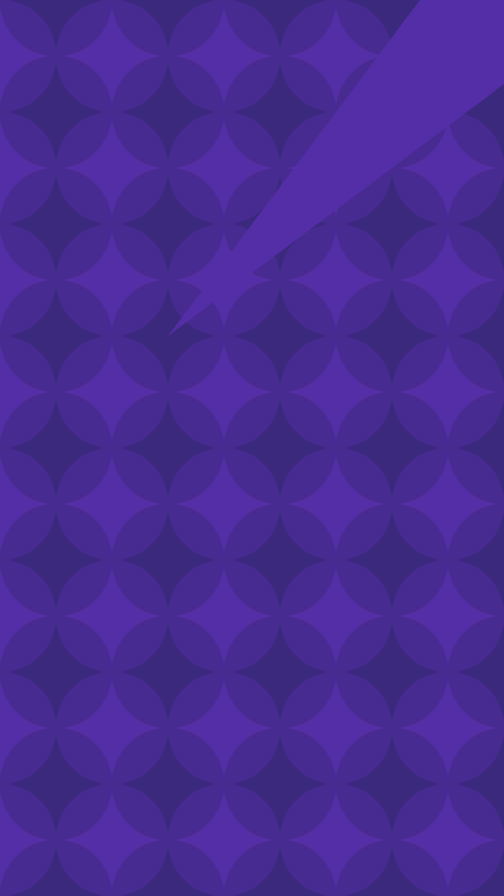
A Shadertoy shader for this pattern:

```glsl
// Purple lattice of interlocking circles, with a light wedge entering from the upper right

const float ROWS = 8.0;                    // repeats down the canvas (4.5 across at 9:16)
const float RADIUS = 0.503;                // circle radius in cells, a hair past touching
const vec2 WEDGE_TIP = vec2(1.5, 5.0);     // in cells from the lower left
const vec2 WEDGE_NORMAL = vec2(-0.8, 0.6); // outward normal of the upper edge

const vec3 LIGHT = vec3(0.33, 0.18, 0.65);
const vec3 MID   = vec3(0.28, 0.17, 0.57);
const vec3 DARK  = vec3(0.23, 0.16, 0.49);

// Signed distance to the nearest circle of a unit grid with a centre at offset
float circleGrid(vec2 p, vec2 offset) {
    vec2 local = fract(p - offset + 0.5) - 0.5;
    return length(local) - RADIUS;
}

// Signed distance to a wedge that opens symmetrically about the diagonal
float wedge(vec2 p) {
    vec2 q = p - WEDGE_TIP;
    return max(dot(q, WEDGE_NORMAL), dot(q, WEDGE_NORMAL.yx));
}

// Antialiased coverage of a signed distance
float coverage(float dist, float pixel) {
    return clamp(0.5 - dist / pixel, 0.0, 1.0);
}

void mainImage(out vec4 fragColor, in vec2 fragCoord) {
    float pixel = ROWS / iResolution.y;
    vec2 p = fragCoord * pixel;

    // Two circle grids, half a cell apart on both axes
    float lightDisc = coverage(circleGrid(p, vec2(0.0, 0.5)), pixel);
    float darkDisc  = coverage(circleGrid(p, vec2(0.5, 0.0)), pixel);

    // Overlaps make the petals; the remainders make the light and dark stars
    vec3 color = mix(DARK, mix(LIGHT, MID, darkDisc), lightDisc);

    // Wedge on top
    color = mix(color, LIGHT, coverage(wedge(p), pixel));

    fragColor = vec4(color, 1.0);
}
```
